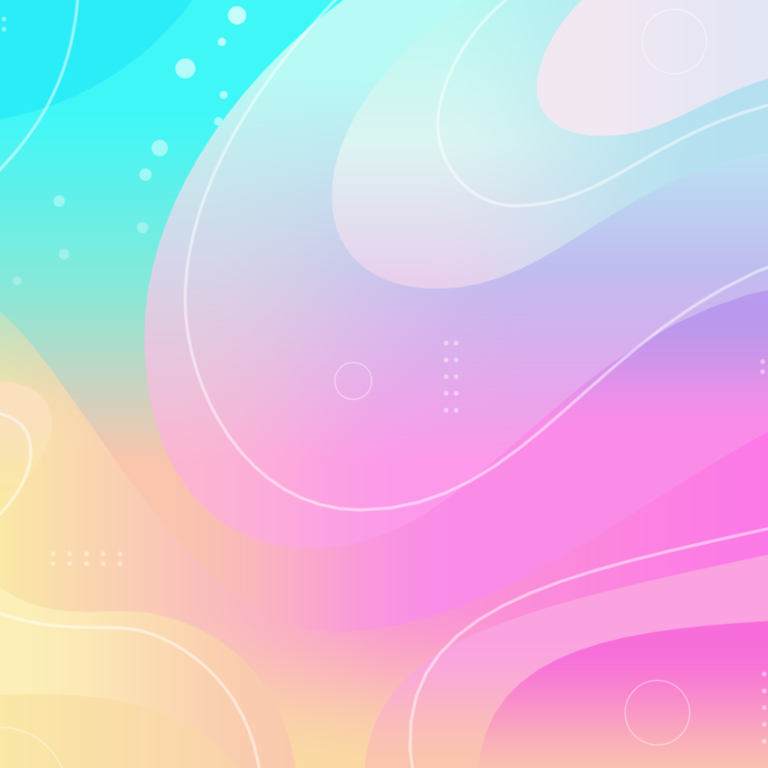
This background is drawn by a three.js fragment shader. Its source:

```glsl
varying vec2 vUv;

float hash(float n) {
  n = fract(n * .1031);
  n *= n + 33.33;
  return fract(n * (n + n));
}

float cover(float d) { return 1. - smoothstep(-.0014, .0014, d); }

vec3 ramp(float t, vec3 low, vec3 middle, vec3 high) {
  t = clamp(t, 0., 1.) * 2.;
  return mix(mix(low, middle, min(t, 1.)), high, max(t - 1., 0.));
}

// Cubic curve: distance, then crossing parity below and above p
vec3 cubic(vec2 p, vec4 ab, vec4 cd) {
  vec3 s = vec3(1);
  vec2 from = ab.xy;
  for (int i = 1; i <= 16; i++) {
    float t = float(i) / 16., u = 1. - t;
    vec2 to = u * u * (u * ab.xy + 3. * t * ab.zw) + t * t * (3. * u * cd.xy + t * cd.zw);
    vec2 e = to - from, w = p - from;
    s.x = min(s.x, length(w - e * clamp(dot(w, e) / dot(e, e), 0., 1.)));
    if ((from.x > p.x) != (to.x > p.x)) {
      if (e.y * w.x / e.x < w.y) s.y = -s.y;
      else s.z = -s.z;
    }
    from = to;
  }
  return s;
}

vec3 join(vec3 a, vec3 b) { return vec3(min(a.x, b.x), a.yz * b.yz); }

// Two cubics with a smooth joint
vec3 path(vec2 p, vec4 ab, vec4 cd, vec4 ef) {
  return join(cubic(p, ab, cd), cubic(p, vec4(cd.zw, 2. * cd.zw - cd.xy), ef));
}

// Three cubics: down, round a bend and out to the right
vec3 hook(vec2 p, vec4 ab, vec4 cd, vec4 ef, vec4 gh, float endY) {
  return join(path(p, ab, cd, ef), cubic(p, vec4(ef.zw, gh.xy), vec4(gh.zw, 1.029, endY)));
}

float over(vec3 s) { return cover(s.x * s.y); }
float under(vec3 s) { return cover(s.x * s.z); }

float ring(vec2 p, vec2 center, float radius) {
  return cover(abs(length(p - center) - radius) - .0008);
}

float dotGrid(vec2 p, vec2 origin, vec2 gap, vec2 count) {
  vec2 cell = clamp(floor((p - origin) / gap + .5), vec2(0), count - 1.);
  return cover(length(p - origin - cell * gap) - .003);
}

void main() {
  vec2 p = vUv;
  float x = p.x, y = p.y;
  vec3 pink = vec3(.99, .6, .92), yellow = vec3(.98, .91, .65), peach = vec3(.98, .77, .68);

  // Backdrop
  vec3 sky = ramp((y - .4) / .45, peach, vec3(.53, .91, .85), vec3(.25, .97, .97));
  vec3 violet = mix(vec3(.98, .55, .91), vec3(.72, .6, .93), smoothstep(.43, .6, y));
  vec3 col = mix(sky, violet, smoothstep(.2, .6, x) * (1. - smoothstep(.6, .75, y)));
  col = mix(col, vec3(.17, .93, .97), over(cubic(p, vec4(-.026, .841, .09, .854), vec4(.195, .915, .26, 1.013))));

  // Scattered bubbles, fading downwards
  for (int i = 0; i < 12; i++) {
    float n = float(i), size = hash(n + 7.);
    vec2 center = mix(vec2(.33, .98), vec2(.06, .6), n / 11.);
    center.x += .14 * (hash(n + 31.) - .6);
    float bubble = cover(length(p - center) - mix(.005, .014, size * size));
    col = mix(col, vec3(1), bubble * mix(.7, .2, n / 11.));
  }

  // Ground wave
  vec3 tone = ramp(x, yellow, vec3(.98, .6, .82), vec3(.99, .47, .91));
  tone = mix(tone, vec3(.98, .87, .62), .9 - .9 * smoothstep(0., .22, y));
  tone = mix(tone, sky, .7 * smoothstep(.4, .62, y) * (1. - smoothstep(.1, .4, x)));
  col = mix(col, tone, under(path(p, vec4(-.026, .612, .086, .56),
    vec4(.228, .177, .436, .177), vec4(.833, .355, 1.029, .453))));

  // Right hills
  tone = mix(peach, vec3(.98, .64, .88), smoothstep(0., .17, y));
  col = mix(col, tone, under(cubic(p, vec4(.474, -.016, .477, .167), vec4(.664, .206, 1.029, .284))));
  tone = mix(peach, vec3(.97, .43, .86), smoothstep(-.03, .17, y));
  col = mix(col, tone, under(cubic(p, vec4(.622, -.016, .625, .167), vec4(.833, .182, 1.029, .193))));

  // Left hills and cream drop
  tone = mix(vec3(.99, .94, .72), vec3(.98, .79, .68), smoothstep(0., .38, x));
  col = mix(col, tone, under(path(p, vec4(-.02, .251, .052, .186),
    vec4(.117, .208, .182, .203), vec4(.375, .147, .387, -.022))));
  tone = mix(yellow, peach, 2. * x);
  col = mix(col, tone, under(cubic(p, vec4(-.013, .095, .091, .099), vec4(.241, .102, .319, -.013))));
  tone = mix(yellow, vec3(.98, .88, .74), smoothstep(.34, .47, y));
  col = mix(col, tone, over(path(p, vec4(-.013, .504, .046, .505),
    vec4(.068, .479, .068, .447), vec4(.026, .362, -.013, .31))));

  // Nested blobs
  tone = ramp((y - .4) / .5, mix(vec3(.99, .71, .82), pink, smoothstep(.22, .55, x)),
    mix(vec3(.84, .83, .91), vec3(.75, .74, .94), smoothstep(.25, .7, x)), vec3(.72, .98, .96));
  col = mix(col, tone, over(hook(p, vec4(.456, 1.007, .286, .883), vec4(.188, .714, .188, .564),
    vec4(.254, .286, .41, .286), vec4(.625, .286, .729, .577), .629)));
  tone = ramp((y - .63) / .37, vec3(.91, .81, .93), vec3(.86, .96, .95), vec3(.72, .98, .95));
  tone = mix(tone, vec3(.71, .88, .94), smoothstep(.55, .95, x));
  col = mix(col, tone, over(hook(p, vec4(.625, 1.01, .514, .941), vec4(.432, .837, .432, .746),
    vec4(.501, .624, .569, .624), vec4(.729, .624, .807, .785), .805)));
  tone = mix(vec3(.95, .91, .95), vec3(.89, .9, .96), smoothstep(.75, 1., x));
  col = mix(col, tone, over(hook(p, vec4(.768, 1.01, .724, .971), vec4(.699, .922, .699, .885),
    vec4(.729, .823, .784, .823), vec4(.872, .823, .911, .876), .906)));

  // Pale contour lines
  vec3 line = cubic(p, vec4(.102, 1.013, .096, .909), vec4(.059, .837, -.013, .766));
  line = join(line, hook(p, vec4(.456, 1.02, .299, .863), vec4(.241, .72, .241, .609),
    vec4(.319, .336, .469, .336), vec4(.69, .336, .768, .57), .664));
  line = join(line, hook(p, vec4(.671, 1.01, .605, .961), vec4(.57, .889, .57, .837),
    vec4(.612, .732, .671, .732), vec4(.794, .732, .846, .831), .87));
  line = join(line, cubic(p, vec4(.539, -.016, .495, .212), vec4(.729, .251, 1.029, .318)));
  line = join(line, path(p, vec4(-.02, .21, .052, .177),
    vec4(.111, .185, .163, .182), vec4(.329, .121, .34, -.022)));
  line = join(line, path(p, vec4(-.013, .464, .026, .458),
    vec4(.04, .44, .04, .411), vec4(.02, .349, -.01, .32)));
  col = mix(col, vec3(1), .5 * cover(line.x - .002));

  // Thin rings and dot grids
  float marks = ring(p, vec2(.878, .946), .042) + ring(p, vec2(.46, .504), .024)
    + ring(p, vec2(.856, .072), .042) + ring(p, vec2(0, -.035), .088);
  vec2 gap = vec2(.013, .0218), tall = vec2(2, 5);
  marks += dotGrid(p, vec2(.581, .466), gap, tall) + dotGrid(p, vec2(.995, .035), gap, tall);
  gap = gap.yx;
  marks += dotGrid(p, vec2(.069, .266), gap, tall.yx) + dotGrid(p, vec2(.993, .516), gap, tall.yx)
    + dotGrid(p, vec2(-.082, .962), gap, tall.yx);
  gl_FragColor = vec4(mix(col, vec3(1), .45 * min(marks, 1.)), 1);
}
```
